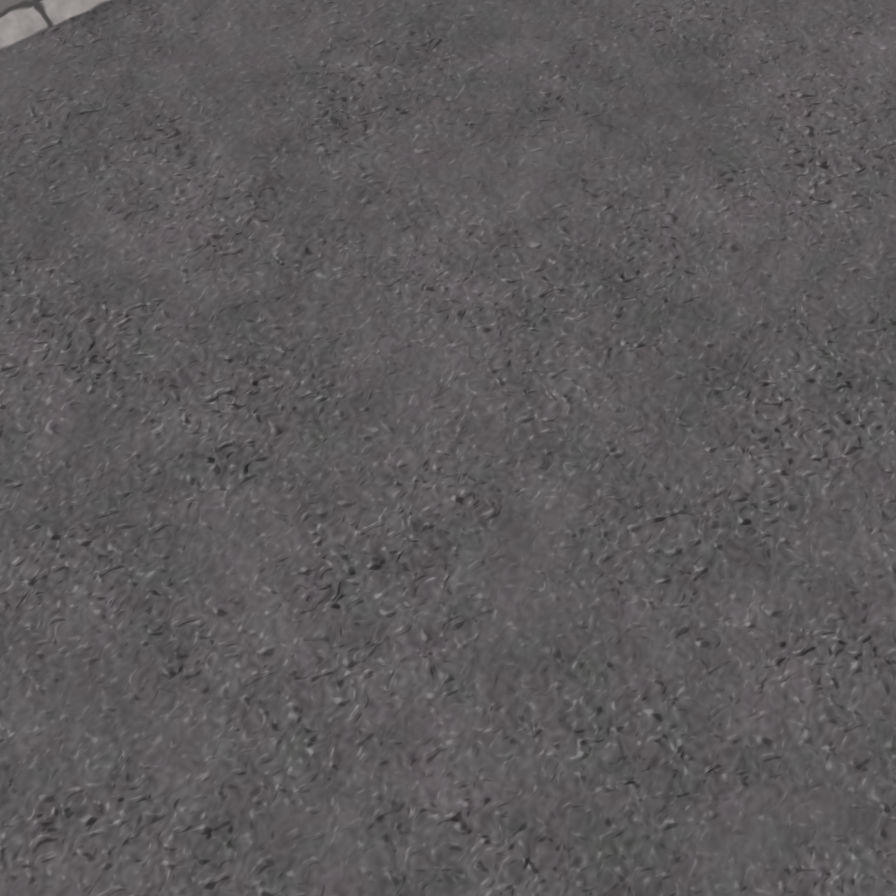
Write a WebGL 2 fragment shader that draws this texture.

```glsl
#version 300 es
precision highp float;
// Worn grey asphalt seen at a slant, with a pale stone kerb in the upper left corner.

#define HORIZON 3.4         // height at which the ground would vanish
#define GRAIN_DENSITY 315.0 // grains per ground unit
#define BASE_TONE 0.357
#define RELIEF 0.05
#define FINE_GRAIN 0.055
#define CLUMP_TONE 0.036
#define PIT_DEPTH 0.1
#define GLINT 0.115
#define PATCH_TONE 0.034
#define TINT 0.013
#define KERB_START 0.945
#define KERB_SLOPE 0.44

uniform vec2 u_resolution;
out vec4 fragColor;

float hash(vec2 p) {
  vec3 h = fract(p.xyx * vec3(0.1031, 0.1030, 0.0973));
  h += dot(h, h.yzx + 33.33);
  return fract((h.x + h.y) * h.z);
}

vec2 gradientAt(vec2 cell) {
  float angle = 6.28318 * hash(cell);
  return vec2(cos(angle), sin(angle));
}

// Gradient noise, roughly -0.7 to 0.7
float noise(vec2 p) {
  vec2 i = floor(p), f = p - i;
  vec2 s = f * f * f * (f * (f * 6.0 - 15.0) + 10.0);
  vec2 e = vec2(1.0, 0.0);
  float low = mix(dot(gradientAt(i), f), dot(gradientAt(i + e), f - e), s.x);
  float high = mix(dot(gradientAt(i + e.yx), f - e.yx),
                   dot(gradientAt(i + 1.0), f - 1.0), s.x);
  return mix(low, high, s.y);
}

float fbm(vec2 p) {
  float sum = 0.0, weight = 1.0;
  for (int k = 0; k < 3; k++) {
    sum += weight * noise(p);
    p = p * 2.03 + 17.3;
    weight *= 0.6;
  }
  return sum;
}

vec2 rotate(vec2 p, float angle) {
  float c = cos(angle), s = sin(angle);
  return vec2(c * p.x + s * p.y, c * p.y - s * p.x);
}

vec3 asphalt(vec2 uv) {
  // Ground plane: grains shrink and flatten with distance
  float depth = 1.0 / (HORIZON - uv.y);
  vec2 ground = GRAIN_DENSITY * vec2((uv.x - 0.5) * depth, depth * HORIZON) + 300.0;
  ground += 0.7 * vec2(noise(ground * 0.4), noise(ground * 0.4 + 51.0));

  // Worn and rough areas, from wide stains to small clumps of stones
  float patches = fbm(uv * vec2(5.0, 6.0) + 7.0);
  float wear = fbm(uv * vec2(6.0, 8.0) + 31.0);
  float clumps = fbm(rotate(ground, 0.5) * 0.17 + 80.0);
  float rough = clamp(1.0 + 0.6 * wear - 0.4 * smoothstep(0.55, 1.0, uv.y), 0.45, 1.45);

  // Stones lit from one side
  vec2 flat_ = rotate(ground, 0.45);
  vec2 steep = rotate(ground, 1.15);
  float relief = noise(steep * 0.8) - noise(steep * 0.8 + vec2(0.2, -0.5));
  float fine = noise(steep * vec2(1.1, 1.6) + 90.0);

  // Dark pits in two directions, gathered in rough areas
  float gather = 0.12 * wear - 0.1 * clumps;
  vec2 pitCoord = flat_ * vec2(0.65, 1.1) + 140.0;
  float pitField = max(noise(pitCoord), noise(steep * vec2(0.7, 1.1) + 220.0) - 0.06);
  float pits = smoothstep(0.26, 0.6, pitField + gather);

  // Bright facets: some beside pits, some loose and upright
  float beside = noise(pitCoord + vec2(0.3, -0.65));
  float loose = noise(steep * vec2(0.7, 1.15) + 410.0);
  float facets = max(beside, loose) + 0.3 * fine + 0.08 * clumps;
  float glints = smoothstep(0.27, 0.72, facets) * (1.0 - pits);

  float tone = BASE_TONE + PATCH_TONE * patches + CLUMP_TONE * clumps;
  tone += rough * (RELIEF * relief + FINE_GRAIN * fine - PIT_DEPTH * pits + GLINT * glints);

  // Faint drift between violet and cool green-grey
  float hue = noise(ground * 0.22 + 60.0) + 0.5 * patches - 0.4 * pits;
  return tone + vec3(0.007, -0.005, 0.0) + TINT * hue * vec3(0.7, -0.5, 0.3);
}

// Pale stones divided by dark joints; height is measured above the kerb edge
vec3 kerb(vec2 uv, float height, float blur) {
  float wobble = 0.006 * noise(uv * 55.0);
  float along = uv.x + 0.4 * height + wobble;
  float joint = abs(fract(along / 0.085 + 0.35) - 0.5) * 0.085;
  float seam = min(0.0425 - joint, abs(height + wobble - 0.037));
  float stone = smoothstep(0.001, 0.004 + blur, seam);
  float tone = 0.58 + 0.07 * fbm(uv * 45.0);
  tone = mix(tone, 0.42, smoothstep(0.036, 0.04 + blur, height + wobble));
  return mix(vec3(0.30, 0.29, 0.29), tone * vec3(1.02, 0.99, 0.98), stone);
}

void main() {
  vec2 uv = gl_FragCoord.xy / u_resolution;
  float blur = 1.5 / u_resolution.y;
  vec3 color = asphalt(uv);

  float height = uv.y - KERB_START - KERB_SLOPE * uv.x + 0.004 * noise(uv * 40.0);
  float shade = smoothstep(-0.012, 0.0, height);
  color *= 1.0 - 0.12 * shade;
  color = mix(color, kerb(uv, height, blur), smoothstep(-blur, blur + 0.002, height));

  fragColor = vec4(clamp(color, 0.0, 1.0), 1.0);
}
```
